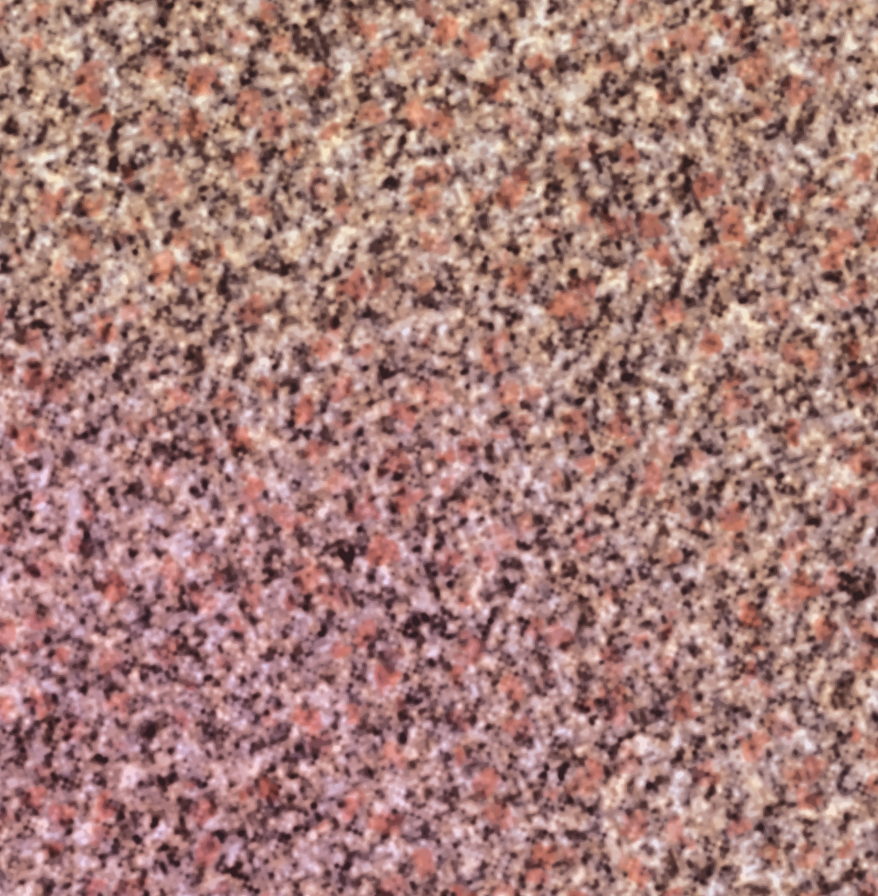
A Shadertoy shader for this texture:

```glsl
float hash(vec2 p, float seed) {
    vec3 q = fract(vec3(p.xyx + seed * 17.3) * 0.1031);
    q += dot(q, q.yzx + 33.33);
    return fract((q.x + q.y) * q.z);
}

float valueNoise(vec2 p, float seed) {
    vec2 cell = floor(p);
    vec2 f = fract(p);
    f = f * f * (3.0 - 2.0 * f);
    float low = mix(hash(cell, seed), hash(cell + vec2(1, 0), seed), f.x);
    float high = mix(hash(cell + vec2(0, 1), seed), hash(cell + vec2(1, 1), seed), f.x);
    return mix(low, high, f.y);
}

mat2 rotation(float angle) {
    float c = cos(angle), s = sin(angle);
    return mat2(c, s, -s, c);
}

// Soft, ragged crystals scattered over a jittered grid
float crystals(vec2 p, float density, float radius, float seed) {
    vec2 cell = floor(p);
    float cover = 0.0;
    for (int y = -1; y <= 1; y++) {
        for (int x = -1; x <= 1; x++) {
            vec2 id = cell + vec2(x, y);
            vec2 centre = id + vec2(hash(id, seed), hash(id, seed + 1.0));
            float size = radius * mix(0.55, 1.25, hash(id, seed + 2.0));
            float present = step(hash(id, seed + 3.0), density);
            float strength = mix(0.45, 1.0, hash(id, seed + 4.0));
            float edge = length(p - centre) - size;
            cover = max(cover, present * strength * (1.0 - smoothstep(-0.16, 0.12, edge)));
        }
    }
    return cover;
}

// Layered grain, scaled to roughly zero mean and unit deviation
float mineralGrain(vec2 p) {
    float coarse = valueNoise(rotation(0.9) * p * 48.0, 1.0);
    float medium = valueNoise(rotation(0.35) * p * vec2(105.0, 88.0), 2.0);
    float fine = valueNoise(rotation(1.2) * p * 182.0, 3.0);
    float sum = 0.16 * coarse + 0.52 * medium + 0.32 * fine;
    return (sum - 0.5) / 0.135;
}

vec3 mineralRamp(float tone) {
    const vec3 black = vec3(0.19, 0.12, 0.13);
    const vec3 umber = vec3(0.33, 0.21, 0.21);
    const vec3 brown = vec3(0.48, 0.35, 0.35);
    const vec3 mauve = vec3(0.645, 0.50, 0.48);
    const vec3 rose = vec3(0.75, 0.60, 0.57);
    const vec3 blush = vec3(0.84, 0.73, 0.71);
    const vec3 white = vec3(0.95, 0.88, 0.86);
    vec3 color = mix(black, umber, smoothstep(-2.5, -1.7, tone));
    color = mix(color, brown, smoothstep(-1.7, -1.0, tone));
    color = mix(color, mauve, smoothstep(-1.0, -0.3, tone));
    color = mix(color, rose, smoothstep(-0.3, 0.5, tone));
    color = mix(color, blush, smoothstep(0.5, 1.35, tone));
    return mix(color, white, smoothstep(1.35, 2.5, tone));
}

void mainImage(out vec4 fragColor, in vec2 fragCoord) {
    vec2 p = fragCoord / iResolution.y;

    // Ragged outlines for the larger crystals
    vec2 wobble = vec2(valueNoise(p * 85.0, 5.0), valueNoise(p * 85.0, 6.0)) - 0.5;
    vec2 warped = p + wobble * 0.016;
    float feldspar = crystals(rotation(0.5) * warped * 25.0, 0.55, 0.34, 10.0);
    float quartz = crystals(rotation(1.1) * warped * 36.0, 0.38, 0.30, 20.0);

    // Feldspar holds few dark flecks; quartz is pale
    float tone = mineralGrain(p);
    tone += 0.4 * (valueNoise(p * 14.0, 7.0) - 0.5);
    tone = mix(tone, 0.45 * tone, 0.7 * feldspar);
    tone += 0.65 * quartz * (1.0 - feldspar) - 0.06;
    vec3 color = mineralRamp(tone);

    // Warm and cool grains, then red crystals
    float warmth = valueNoise(rotation(0.7) * p * 66.0, 8.0);
    color *= mix(vec3(0.97, 1.01, 1.08), vec3(1.03, 1.0, 0.91), warmth);
    color *= mix(vec3(1.0), vec3(1.04, 0.80, 0.75), feldspar);

    // Broad drift from tan above to magenta at lower left
    float drift = 0.15 * (valueNoise(p * 4.0, 9.0) - 0.5);
    float magenta = 1.0 - smoothstep(0.15, 0.75, length((p - vec2(0.08, 0.24)) * vec2(0.9, 1.2)) + drift);
    float tan_ = smoothstep(0.3, 0.9, p.y + drift);
    color *= mix(vec3(1.0), vec3(1.0, 0.92, 1.02), magenta);
    color *= mix(vec3(1.0), vec3(1.0, 1.015, 0.96), tan_);

    fragColor = vec4(clamp(color, 0.0, 1.0), 1.0);
}
```
